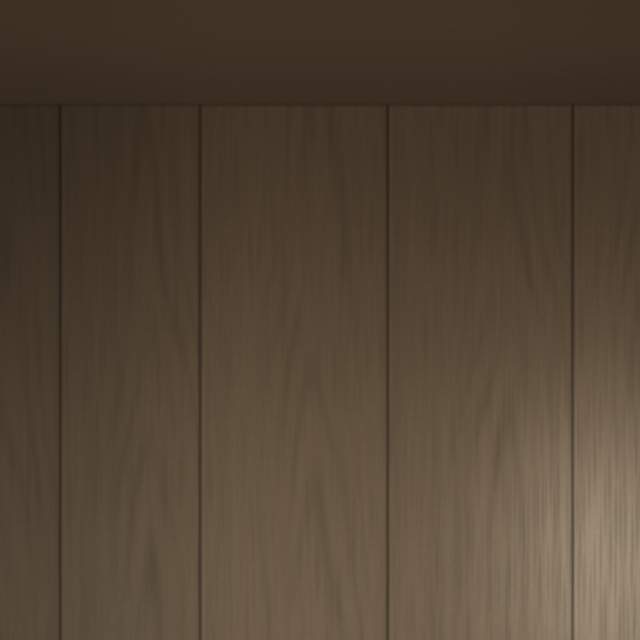
This texture is drawn by a three.js fragment shader. Its source:

```glsl
varying vec2 vUv;

float hash(vec2 p) {
  return fract(sin(dot(p, vec2(127.1, 311.7))) * 43758.5453);
}

// Distance to the nearest scattered point, one point per cell
float cellular(vec2 p) {
  vec2 cell = floor(p);
  float nearest = 2.0;
  for (int j = -1; j <= 1; j++) {
    for (int i = -1; i <= 1; i++) {
      vec2 c = cell + vec2(float(i), float(j));
      vec2 point = c + vec2(hash(c), hash(c + 37.0));
      nearest = min(nearest, length(p - point));
    }
  }
  return nearest;
}

// Narrow vertical fibres that drift slightly along their length
float fibres(vec2 p, float seed) {
  float x = p.x + 0.004 * sin(p.y * 5.0 + seed) + 0.002 * sin(p.y * 13.0 + seed * 2.0);
  float sum = 0.0;
  float frequency = 95.0;
  float weight = 0.5;
  for (int i = 0; i < 4; i++) {
    sum += weight * sin(x * frequency + seed * 3.7 + 1.8 * sin(x * frequency * 0.37 + p.y * 3.0));
    frequency *= 1.83;
    weight *= 0.7;
  }
  return sum;
}

// Tall nested arches, widening downwards from the heart of the board
float arches(vec2 p, float heart, float seed) {
  float dx = p.x - heart + 0.008 * sin(p.y * 6.0 + seed) + 0.003 * sin(p.y * 19.0 + seed);
  float level = p.y + 240.0 * dx * dx / (1.0 + 22.0 * abs(dx));
  level += 0.05 * sin(p.y * 9.0 + seed * 5.0) + 0.025 * sin(p.x * 90.0 + seed);
  float ring = 0.5 + 0.5 * sin(level * 27.0 + seed * 4.0);
  float patches = 0.6 + 0.4 * sin(p.y * 11.0 + p.x * 40.0 + seed * 3.0);
  return ring * ring * patches * exp(-dx * dx * 160.0);
}

void main() {
  vec2 uv = vUv;

  // Boards of uneven width
  vec4 seams = vec4(0.094, 0.3125, 0.6055, 0.8945);
  float board = 0.0;
  float left = -0.15;
  float right = 1.12;
  float toSeam = 1.0;
  for (int i = 0; i < 4; i++) {
    float offset = uv.x - seams[i];
    board += step(0.0, offset);
    if (offset >= 0.0) left = seams[i];
    else right = min(right, seams[i]);
    if (abs(offset) < abs(toSeam)) toSeam = offset;
  }
  float seed = board * 2.37 + 0.8;
  float heart = mix(left, right, 0.5 + 0.14 * sin(seed * 2.6));

  // Light falls off upwards and to the left
  float height = uv.y / 0.836;
  vec3 wood = mix(vec3(0.422, 0.359, 0.284), vec3(0.36, 0.297, 0.228), smoothstep(0.0, 0.6, height));
  wood = mix(wood, vec3(0.258, 0.205, 0.15), smoothstep(0.35, 1.05, height));
  wood *= mix(0.8, 1.02, smoothstep(0.0, 0.45, uv.x));
  wood *= 0.985 + 0.03 * hash(vec2(board, 4.0));

  // Glow at the lower right
  vec2 fromGlow = (uv - vec2(0.985, 0.12)) / vec2(0.21, 0.25);
  float glow = exp(-dot(fromGlow, fromGlow));
  wood += vec3(0.215, 0.21, 0.195) * glow;

  // Grain, fibres and dark pores
  float grain = fibres(uv, seed);
  float pore = 1.0 - smoothstep(0.1, 0.6, cellular(vec2(uv.x * 140.0 + seed, uv.y * 7.0)));
  float fleck = 1.0 - smoothstep(0.05, 0.3, cellular(vec2(uv.x * 40.0 + seed, uv.y * 4.0)));
  wood *= 1.0 + grain * (0.017 + 0.035 * glow);
  wood *= 1.0 - 0.075 * arches(uv, heart, seed);
  wood *= 1.0 - pore * (0.025 + 0.07 * glow) - 0.035 * fleck;

  // Soft grooves with a faint lit edge
  float groove = exp(-pow(toSeam / 0.0026, 2.0));
  float shade = exp(-abs(toSeam) * 130.0);
  float lip = exp(-pow((toSeam - 0.006) / 0.0025, 2.0));
  wood *= (1.0 - 0.07 * shade) * (1.0 - 0.3 * groove) * (1.0 + 0.06 * lip);

  // Plain beam across the top and its shadow line
  float above = uv.y - 0.836;
  vec3 beam = mix(vec3(0.222, 0.174, 0.131), vec3(0.25, 0.198, 0.147), smoothstep(0.0, 0.13, above));
  beam *= 0.95 + 0.07 * smoothstep(0.0, 0.4, uv.x) - 0.05 * smoothstep(0.7, 1.0, uv.x);
  vec3 color = mix(wood, beam, smoothstep(-0.003, 0.003, above));
  color *= 1.0 - 0.13 * exp(-pow(above / 0.003, 2.0));

  // Fine mottling
  color *= 0.985 + 0.03 * cellular(uv * 130.0);

  gl_FragColor = vec4(color, 1.0);
}
```
